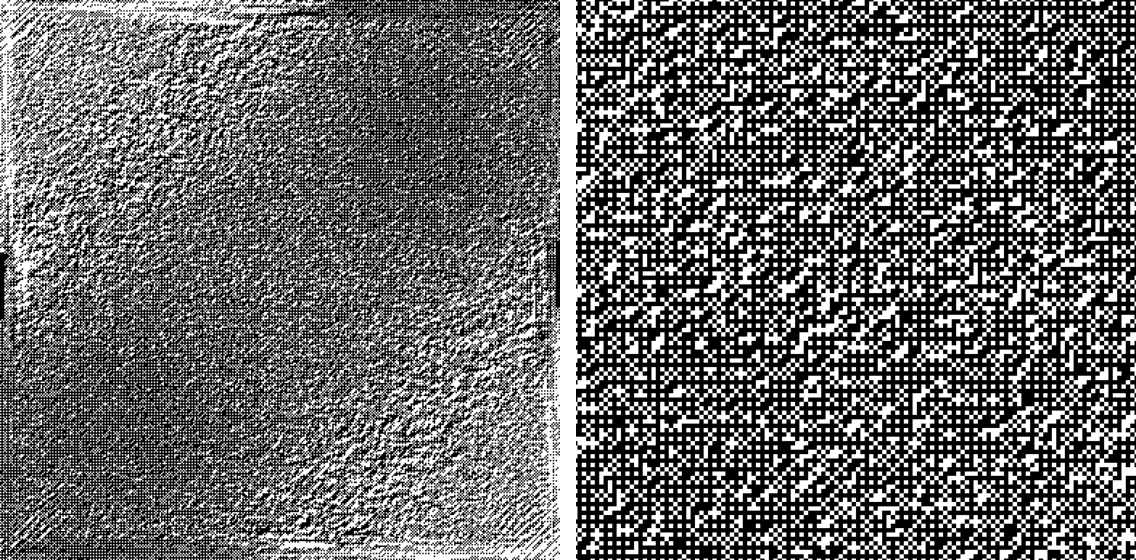
Left: the whole. Right: its middle third, enlarged.
This texture is drawn by a Shadertoy shader. Its source:

```glsl
// Black and white ordered-dither weave with diagonal embossed grain and streaked borders.

const float CELLS = 386.0;
const float SOFTNESS = 1.17;
const vec3 BLACK = vec3(0.0);
const vec3 WHITE = vec3(1.0);

float hash(vec2 p) {
    vec3 h = fract(vec3(p.xyx) * 0.1031);
    h += dot(h, h.yzx + 33.33);
    return fract((h.x + h.y) * h.z);
}

// Smooth value noise, from -1 to 1.
float noise(vec2 p) {
    vec2 i = floor(p), f = fract(p);
    f = f * f * (3.0 - 2.0 * f);
    float low = mix(hash(i), hash(i + vec2(1, 0)), f.x);
    float high = mix(hash(i + vec2(0, 1)), hash(i + vec2(1, 1)), f.x);
    return mix(low, high, f.y) * 2.0 - 1.0;
}

// Noise stretched along an angle; lengths are in cells.
float streaks(vec2 cell, float angle, float along, float across) {
    vec2 dir = vec2(cos(angle), sin(angle));
    vec2 p = vec2(dot(cell, dir), dot(cell, vec2(-dir.y, dir.x)));
    return noise(p / vec2(along, across) + 300.0);
}

// Bumps lit from the upper left: each light stroke has a dark one beside it.
float relief(vec2 cell, float size) {
    vec2 toLight = size * vec2(-0.5, 0.65);
    float here = streaks(cell, 0.6, 1.3 * size, 0.9 * size);
    return here - streaks(cell + toLight, 0.6, 1.3 * size, 0.9 * size);
}

float bump(float x, float center, float width) {
    float d = (x - center) / width;
    return exp(-d * d);
}

// Two by two ordered dither threshold.
float ditherLevel(vec2 cell) {
    vec2 odd = mod(cell, 2.0);
    return odd.x == odd.y ? 0.1 + 0.31 * odd.x : 0.6 + 0.1 * odd.x;
}

// Light, grain and streaks of one cell, before dithering.
float cellTone(vec2 cell) {
    vec2 q = (cell + 0.5) / CELLS - 0.5;
    // The lower right half repeats the upper left one, turned by half a circle.
    vec2 m = q.y < q.x ? -q : q;
    float rise = (m.x + m.y) * 0.7071;
    float off = (m.y - m.x) * 0.7071;

    // Broad light and shade
    float ridge = bump(off, 0.35, 0.14);
    float shade = bump(abs(rise), 0.36, 0.17) * bump(off, 0.03, 0.17);
    float tone = 0.34 + 0.16 * smoothstep(0.08, 0.42, off) - 0.09 * shade;

    // Embossed grain, weaker on the dark side where the ground is flat
    float speckle = hash(cell + 71.0) - 0.5;
    float grain = (0.43 - 0.12 * shade) * relief(cell, 1.7)
                + 0.3 * ridge * relief(cell, 3.1)
                + 0.1 * ridge * streaks(cell, 0.6, 11.0, 4.0) + 0.2 * speckle;
    grain *= grain < 0.0 ? 0.6 + 0.4 * ridge : 1.0;

    // Diagonal hatching in the corners
    float corner = smoothstep(0.32, 0.47, min(abs(q.x), abs(q.y)));
    float wobble = 2.5 * streaks(cell, 0.75, 20.0, 7.0);
    float hatch = sin((cell.y - 0.9 * cell.x) * 1.05 + wobble);
    grain += corner * 0.36 * hatch;
    tone += 0.03 * corner;

    // Long streaks beside the borders
    float top = smoothstep(0.455, 0.48, m.y);
    float left = smoothstep(0.465, 0.485, -m.x);
    float topStroke = bump(m.y, 0.465, 0.022) * bump(m.x, -0.06, 0.17);
    float leftStroke = bump(m.x, -0.46, 0.022) * bump(m.y, 0.05, 0.16);
    float level = streaks(cell, 0.0, 30.0, 1.3);
    float upright = streaks(cell, 1.5708, 30.0, 1.3);
    grain *= 1.0 - 0.5 * max(top, left);
    grain += (0.2 * top + 0.5 * topStroke) * level;
    grain += (0.18 * left + 0.45 * leftStroke) * upright;
    float topLight = mix(0.17, -0.04, smoothstep(-0.2, 0.1, m.x));
    float leftLight = mix(-0.02, 0.17, smoothstep(0.05, 0.2, m.y));
    tone += (1.0 - 0.5 * corner) * (top * topLight + left * leftLight);

    // Solid notch in the middle of each side
    float notch = step(0.492, -m.x) * step(abs(m.y + 0.01), 0.06);
    return tone + grain - 2.0 * notch;
}

float cellLight(vec2 cell) {
    cell = clamp(cell, vec2(0.0), vec2(CELLS - 1.0));
    return step(ditherLevel(cell), cellTone(cell));
}

void mainImage(out vec4 fragColor, in vec2 fragCoord) {
    // Weigh the cells under a slightly widened pixel by the area they cover.
    vec2 span = SOFTNESS * CELLS / iResolution.xy;
    vec2 low = fragCoord * CELLS / iResolution.xy - 0.5 * span;
    vec2 cell = floor(low);
    vec2 share = clamp((low + span - cell - 1.0) / span, 0.0, 1.0);
    float light = 0.0;
    for (int k = 0; k < 4; k++) {
        vec2 side = vec2(k % 2, k / 2);
        vec2 weight = mix(1.0 - share, share, side);
        light += weight.x * weight.y * cellLight(cell + side);
    }
    fragColor = vec4(mix(BLACK, WHITE, light), 1.0);
}
```
